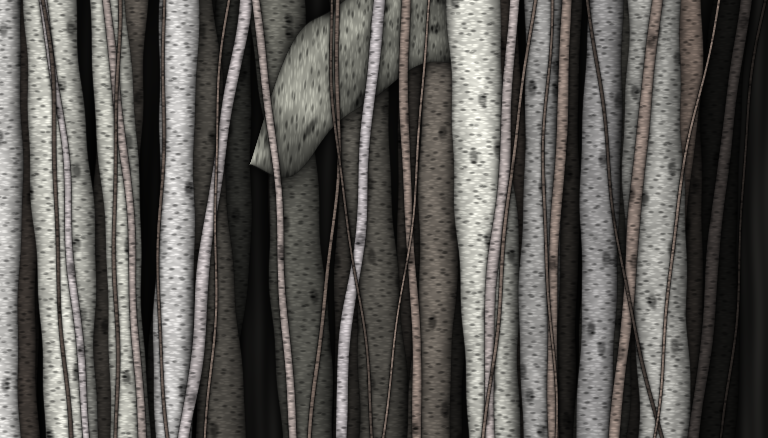
Write a WebGL 1 fragment shader that draws this texture.

```glsl
precision highp float;
// Hanging fig roots: pale, rounded trunks and thin vines over a dark hollow.
// Layers of bent vertical strips are painted back to front, each with a
// contact shadow, round shading and bark made of stretched cellular noise.
uniform vec2 u_resolution;

#define SOFT_EDGE 0.0022
#define SHADOW_DEPTH 0.62
#define SHADOW_REACH 0.022
#define RIM_LIGHT 0.22
#define SIDE_LIGHT 0.13
#define LENTICEL 0.17
#define PIT_DEPTH 0.34
#define MOTTLE 0.08
#define FRONT_TONE 0.86
#define MID_TONE 0.46
#define BACK_TONE 0.27

const vec3 OLIVE = vec3(1.0, 1.0, 0.93);
const vec3 LILAC = vec3(1.0, 0.985, 1.01);
const vec3 BROWN = vec3(1.08, 0.95, 0.87);

float hash(float n) { return fract(sin(n * 127.1 + 3.7) * 4375.85); }

vec2 hash2(vec2 c) {
  vec2 k = vec2(dot(c, vec2(127.1, 311.7)), dot(c, vec2(269.5, 183.3)));
  return fract(sin(k) * 4375.85);
}

// Distance to the nearest scattered point
float cells(vec2 q) {
  vec2 base = floor(q), f = q - base;
  float nearest = 2.0;
  for (int j = -1; j <= 1; j++)
    for (int i = -1; i <= 1; i++) {
      vec2 o = vec2(float(i), float(j));
      vec2 r = o + hash2(base + o) - f;
      nearest = min(nearest, dot(r, r));
    }
  return sqrt(nearest);
}

// Layered sines that bend a root along its length
float wander(float y, float seed) {
  return 0.65 * sin(y * 3.1 + seed * 6.3) + 0.25 * sin(y * 7.3 + seed * 17.0)
       + 0.10 * sin(y * 15.7 + seed * 31.0);
}

// Bark brightness factor; d runs across the root, s along it
float bark(float d, float s, float seed) {
  vec2 shift = vec2(seed * 37.0, seed * 91.0);
  float dash = smoothstep(0.5, 0.1, cells(vec2(d * 48.0, s * 150.0) + shift));
  float pit = smoothstep(0.28, 0.06, cells(vec2(d * 30.0, s * 62.0) - shift));
  float knot = smoothstep(0.15, 0.05, cells(vec2(d * 11.0, s * 6.0) + shift));
  float patches = sin(d * 55.0 + 2.5 * sin(s * 13.0 + seed * 9.0))
                * sin(s * 27.0 + 2.0 * sin(d * 40.0 + seed * 20.0));
  float rings = sin(s * 330.0 + 3.0 * sin(d * 60.0 + s * 31.0));
  return 0.97 + LENTICEL * (dash - 0.3) - PIT_DEPTH * pit - 0.4 * knot
       + MOTTLE * patches + 0.035 * rings;
}

// Shadow on what lies behind, then the rounded bark strip itself
void paint(inout vec3 col, float d, float s, float w, float tone, vec3 tint, float seed) {
  float edge = abs(d) - w;
  float reach = clamp(w * 0.6, 0.003, SHADOW_REACH);
  col *= 1.0 - SHADOW_DEPTH * exp(-max(edge, 0.0) / reach);
  if (edge > SOFT_EDGE) return;
  float t = clamp(d / max(w, 0.001), -1.0, 1.0);
  float light = mix(RIM_LIGHT, 1.0, sqrt(1.0 - t * t)) * (1.0 - SIDE_LIGHT * t);
  vec3 skin = tint * tone * light * bark(d, s, seed);
  col = mix(col, skin, 1.0 - smoothstep(-SOFT_EDGE, SOFT_EDGE, edge));
}

// A root hanging from top to bottom; the far right lies in the dark
void root(inout vec3 col, vec2 p, float x, float lean, float bend, float w,
          float tone, vec3 tint, float seed) {
  float bent = wander(p.y, seed);
  float slope = lean + bend * (wander(p.y + 0.01, seed) - bent) / 0.01;
  float d = (p.x - x - lean * (p.y - 0.5) - bend * bent) / sqrt(1.0 + slope * slope);
  w *= 1.0 + 0.09 * sin(p.y * 8.0 + seed * 40.0) + 0.03 * sin(p.y * 29.0 + seed * 70.0);
  tone *= mix(1.0, 0.3, smoothstep(1.54, 1.66, x));
  paint(col, d, p.y, w, tone, tint, seed);
}

// The thick limb sweeping up to the right
void limb(inout vec3 col, vec2 p) {
  if (p.x < 0.5 || p.x > 1.12) return;
  float run = 1.05 - p.x;
  float d = (0.97 - 1.5 * run * run - p.y) / sqrt(1.0 + 9.0 * run * run);
  float w = 0.15 * smoothstep(0.48, 0.72, p.x) - 0.04 + 0.008 * sin(p.x * 31.0);
  float tone = 0.58 + 0.1 * sin(p.x * 19.0 + 2.0 * sin(p.y * 17.0));
  paint(col, d, p.x, w, tone, OLIVE, 0.37);
}

void main() {
  vec2 p = gl_FragCoord.xy / u_resolution.y;
  float strands = sin(p.x * 140.0 + 3.0 * wander(p.y, 0.2)) * sin(p.x * 53.0 + p.y * 4.0);
  vec3 col = vec3(0.105, 0.103, 0.098) * (1.0 + 0.35 * strands);

  for (float i = 0.0; i < 15.0; i++) {  // dim roots at the back
    float h = hash(i + 11.0), g = hash(i + 47.0);
    root(col, p, 0.125 * (i + 0.6 * h), 0.16 * (g - 0.5), 0.02, 0.022 + 0.025 * g,
         BACK_TONE * (0.7 + 0.6 * h), mix(BROWN, OLIVE, g), h);
  }
  for (float i = 0.0; i < 9.0; i++) {  // middle roots
    float h = hash(i + 73.0), g = hash(i + 91.0);
    root(col, p, 0.05 + 0.185 * (i + 0.35 * h), 0.14 * (g - 0.5), 0.022, 0.032 + 0.03 * h,
         MID_TONE * (0.8 + 0.4 * g) * mix(0.8, 1.1, p.y), mix(BROWN, OLIVE, h), g);
  }
  limb(col, p);
  for (float i = 0.0; i < 8.0; i++) {  // pale trunks, every third one thick
    float h = hash(i + 131.0), thick = cos((i - 1.0) * 2.0944);
    float x = 0.01 + 0.132 * i + 0.57 * step(4.0, i);
    float tone = FRONT_TONE + 0.05 * thick - 0.2 * smoothstep(1.15, 1.25, x);
    root(col, p, x, 0.09 * (h - 0.6), 0.013, 0.05 + 0.015 * thick, tone,
         mix(OLIVE, LILAC, h), h);
  }
  for (float i = 0.0; i < 10.0; i++) {  // thin vines
    float h = hash(i + 171.0), g = hash(i + 193.0);
    root(col, p, 0.08 + 0.17 * (i + 0.5 * h), 0.24 * (g - 0.4), 0.012 + 0.03 * h,
         0.007 + 0.009 * g, 0.5 + 0.32 * h, mix(BROWN, LILAC, h), g);
  }
  for (float i = 0.0; i < 12.0; i++) {  // hair roots
    float h = hash(i + 211.0), g = hash(i + 239.0);
    root(col, p, 0.15 * (i + h), 0.4 * (g - 0.5), 0.025, 0.0025 + 0.002 * h,
         0.22 + 0.3 * g, BROWN, h);
  }
  gl_FragColor = vec4(clamp(col, 0.0, 1.0), 1.0);
}
```
